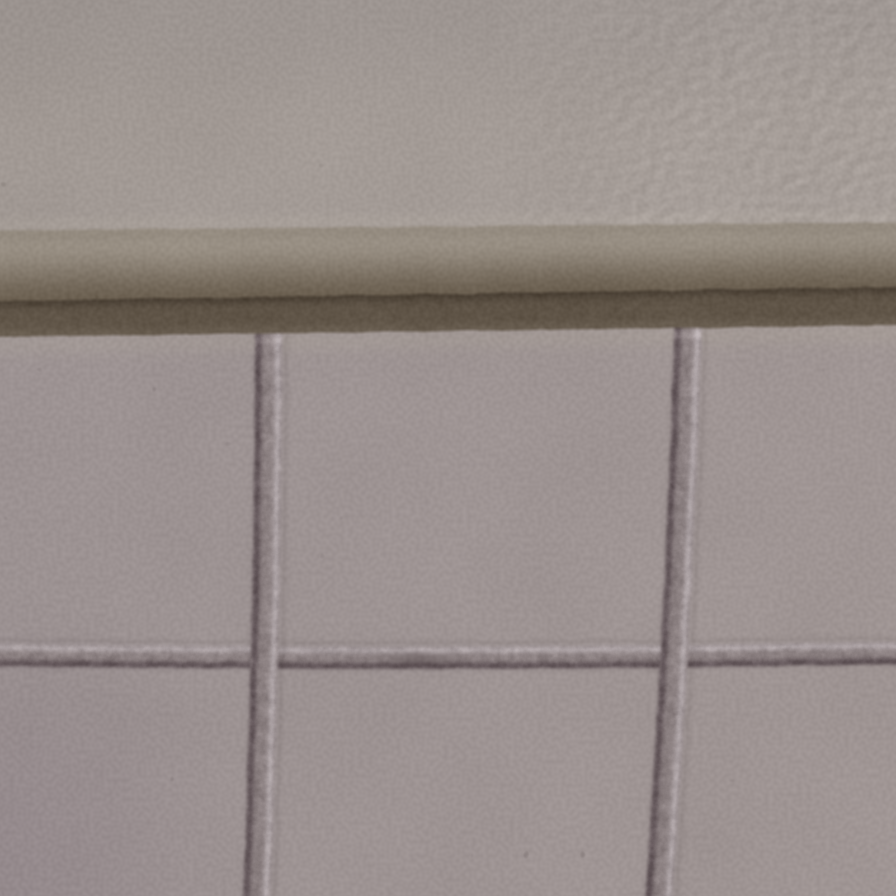
A WebGL 1 fragment shader for this texture:

```glsl
precision highp float;
uniform vec2 u_resolution;

#define WALL_COLOR vec3(0.640, 0.608, 0.588)
#define TILE_COLOR vec3(0.616, 0.577, 0.575)
#define LEDGE_COLOR vec3(0.605, 0.570, 0.525)
#define RECESS_COLOR vec3(0.375, 0.332, 0.280)
#define GROUT_COLOR vec3(0.545, 0.502, 0.505)
#define JOINT_HALF_WIDTH 0.0155
#define BED_HALF_WIDTH 0.0125
#define EDGE_SOFTNESS 0.0028
#define WOBBLE 0.0022
#define GRAIN 0.032

vec2 hashGradient(vec2 cell) {
  vec2 p = fract(cell * vec2(0.1031, 0.1030));
  p += dot(p, p.yx + 33.33);
  float angle = 6.2832 * fract((p.x + p.y) * p.x * 17.13);
  return vec2(cos(angle), sin(angle));
}

float gradientNoise(vec2 p) {
  vec2 i = floor(p);
  vec2 f = p - i;
  vec2 w = f * f * f * (f * (f * 6.0 - 15.0) + 10.0);
  float a = dot(hashGradient(i), f);
  float b = dot(hashGradient(i + vec2(1.0, 0.0)), f - vec2(1.0, 0.0));
  float c = dot(hashGradient(i + vec2(0.0, 1.0)), f - vec2(0.0, 1.0));
  float d = dot(hashGradient(i + 1.0), f - 1.0);
  return mix(mix(a, b, w.x), mix(c, d, w.x), w.y);
}

float fbm(vec2 p) {
  float sum = 0.0;
  float amplitude = 0.6;
  for (int i = 0; i < 4; i++) {
    sum += amplitude * gradientNoise(p);
    p = p * 2.03 + 17.7;
    amplitude *= 0.55;
  }
  return sum;
}

float above(float edge, float v) {
  return smoothstep(-EDGE_SOFTNESS, EDGE_SOFTNESS, v - edge);
}

float ridge(float center, float width, float v) {
  float t = (v - center) / width;
  return exp(-t * t);
}

// Raised mortar: s runs across the strip, from its shaded to its lit side.
vec3 mortar(vec3 base, float s, float halfWidth, float relief) {
  float body = 1.0 - above(halfWidth, abs(s));
  vec3 color = mix(base, GROUT_COLOR + 0.10 * relief, body);
  color -= vec3(0.155, 0.160, 0.150) * ridge(-0.72 * halfWidth, 0.0045, s);
  color += vec3(0.125, 0.130, 0.135) * ridge(0.68 * halfWidth, 0.0045, s);
  return color - 0.035 * ridge(1.25 * halfWidth, 0.004, s);
}

void main() {
  vec2 uv = gl_FragCoord.xy / u_resolution;
  float waver = WOBBLE * fbm(vec2(uv.x * 22.0, 3.0));
  float relief = fbm(uv * 75.0);

  // Slightly sloping boundaries of the ledge and the recess.
  float ledgeTop = 0.743 + 0.009 * uv.x + waver;
  float ledgeBottom = 0.664 + 0.016 * uv.x + waver * 1.4;
  float tileTop = 0.624 + 0.013 * uv.x - waver;

  // Tiles with horizontal and vertical mortar.
  vec3 tiles = TILE_COLOR + vec3(0.014, 0.013, 0.007) * (uv.x - 0.4);
  tiles -= vec3(0.030, 0.034, 0.024) * (1.0 - smoothstep(0.0, 0.32, length(uv - vec2(0.0, 0.05))));
  tiles += vec3(0.018, 0.020, 0.008) * ridge(tileTop - 0.009, 0.013, uv.y);
  float bedCenter = 0.269 - 0.004 * sin(3.14159 * uv.x) + 0.002 * uv.x;
  float bedOffset = uv.y - bedCenter + WOBBLE * fbm(uv * vec2(24.0, 8.0));
  tiles = mortar(tiles, bedOffset, BED_HALF_WIDTH, relief);
  float chip = ridge(0.465, 0.035, uv.x) * ridge(-0.001, 0.008, bedOffset);
  tiles -= chip * (0.07 + 0.10 * relief);
  for (int i = 0; i < 2; i++) {
    float k = float(i);
    float center = 0.2865 + 0.449 * k + (0.040 + 0.030 * k) * uv.y - 0.03 * uv.y * uv.y;
    float offset = uv.x - center + WOBBLE * fbm(uv * vec2(8.0, 24.0) + 9.0 * k);
    vec3 strip = mortar(tiles, offset, JOINT_HALF_WIDTH, relief);
    float tip = ridge(tileTop - 0.008, 0.005, uv.y);
    strip += 0.07 * tip * (1.0 - above(JOINT_HALF_WIDTH, abs(offset)));
    tiles = mix(tiles, strip, 1.0 - above(0.030, abs(offset)));
  }

  // Shadowed recess under the ledge.
  vec3 recess = RECESS_COLOR + 0.03 * relief;
  recess += 0.035 * (1.0 - smoothstep(0.0, 0.015, uv.y - tileTop));
  recess -= vec3(0.085, 0.082, 0.075) * ridge(ledgeBottom, 0.008, uv.y);

  // Rounded ledge, darkening toward its underside.
  float rise = clamp((uv.y - ledgeBottom) / (ledgeTop - ledgeBottom), 0.0, 1.0);
  vec3 ledge = mix(vec3(0.415, 0.370, 0.310), LEDGE_COLOR, smoothstep(-0.1, 0.85, rise));
  ledge -= 0.025 * ridge(0.93, 0.12, rise);

  // Plaster wall with shallow bumps on the right.
  vec3 wall = WALL_COLOR + 0.022 * (uv.x - 0.5);
  wall -= vec3(0.022, 0.020, 0.016) * smoothstep(0.85, 1.0, uv.y);
  wall += vec3(0.018, 0.018, 0.014) * ridge(ledgeTop + 0.006, 0.009, uv.y);
  float bumps = gradientNoise(uv * vec2(60.0, 85.0)) - gradientNoise(uv * vec2(60.0, 85.0) + vec2(0.25, -0.25));
  wall += 0.05 * bumps * smoothstep(0.45, 0.8, uv.x);

  vec3 color = mix(tiles, recess, above(tileTop, uv.y));
  color = mix(color, ledge, above(ledgeBottom, uv.y));
  color = mix(color, wall, above(ledgeTop, uv.y));

  // Broad mottling, fine grain and sparse dark pits.
  color += 0.018 * fbm(uv * 7.0) + GRAIN * gradientNoise(uv * 190.0);
  color -= 0.10 * smoothstep(0.56, 0.72, gradientNoise(uv * 48.0 + 5.3));
  gl_FragColor = vec4(clamp(color, 0.0, 1.0), 1.0);
}
```
